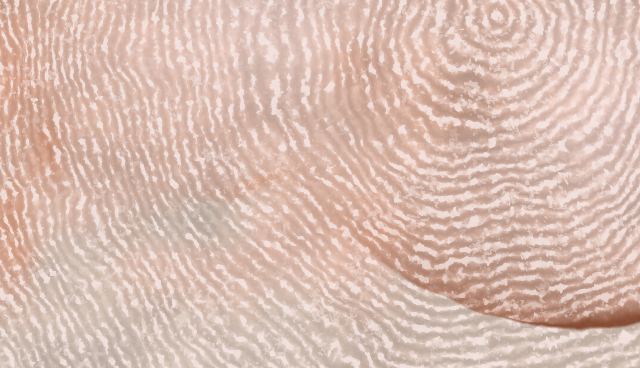
Reproduce this texture procedurally as a Shadertoy shader.

```glsl
// Macro view of dry skin: friction ridges curl around a whorl at the upper right.
// Ridges are warped rings, frayed and broken into flakes by noise along each ring;
// the skin below is a blend of soft colour patches and one dark crease.

#define WHORL vec2(1.335, 0.95)
#define RIDGES 24.0
#define TIGHTEN 3.6
#define WARP 0.11
#define FRAY 0.55
#define FLAKE_SCALE 62.0
#define SKIN vec3(0.840, 0.695, 0.632)
#define PALE vec3(0.800, 0.735, 0.690)
#define ROSE vec3(0.905, 0.790, 0.755)
#define WARM vec3(0.820, 0.580, 0.470)
#define CREASE vec3(0.500, 0.270, 0.180)
#define FLAKE vec3(0.962, 0.905, 0.895)

float hash(vec2 p) {
    return fract(sin(dot(p, vec2(127.1, 311.7))) * 43758.545);
}

float noise(vec2 p) {
    vec2 i = floor(p), f = fract(p);
    f = f * f * (3.0 - 2.0 * f);
    return mix(mix(hash(i), hash(i + vec2(1, 0)), f.x),
               mix(hash(i + vec2(0, 1)), hash(i + vec2(1, 1)), f.x), f.y);
}

float fbm(vec2 p) {
    float sum = 0.0, amp = 0.533;
    for (int i = 0; i < 4; i++) {
        sum += amp * noise(p);
        p = mat2(1.6, 1.2, -1.2, 1.6) * p + 17.3;
        amp *= 0.5;
    }
    return sum;
}

// Soft elliptical patch
float patchAt(vec2 p, vec2 centre, vec2 size) {
    vec2 d = (p - centre) / size;
    return exp(-dot(d, d));
}

// Height above the curved crease
float creaseHeight(vec2 p) {
    float x = p.x - 1.58;
    return p.y - 0.108 - 0.6 * x * x - 0.022 * (fbm(p * 14.0) - 0.5);
}

// Large-scale skin tone
vec3 skinTone(vec2 p) {
    vec2 q = p + 0.20 * (vec2(fbm(p * 5.0), fbm(p * 5.0 + 31.0)) - 0.5);
    vec3 col = SKIN;
    float rose = patchAt(q, vec2(0.70, 0.98), vec2(0.36, 0.26))
               + patchAt(q, vec2(1.66, 0.72), vec2(0.26, 0.44));
    col = mix(col, ROSE, 0.9 * min(rose, 1.0));
    float pale = patchAt(q, vec2(0.55, 0.41), vec2(0.16, 0.10))
               + patchAt(q, vec2(0.20, 0.32), vec2(0.17, 0.14))
               + smoothstep(0.32, 0.05, q.y) * smoothstep(1.5, 0.7, q.x);
    col = mix(col, PALE, 0.95 * min(pale, 1.0));
    float warm = 0.65 * patchAt(q, vec2(0.0, 0.80), vec2(0.15, 0.24))
               + 0.85 * patchAt(q, vec2(0.14, 0.60), vec2(0.07, 0.08))
               + 0.75 * patchAt(q, vec2(0.0, 0.36), vec2(0.08, 0.15))
               + 0.55 * patchAt(q, vec2(0.69, 0.49), vec2(0.13, 0.035))
               + 0.40 * patchAt(q, vec2(0.94, 0.83), vec2(0.09, 0.10))
               + 0.40 * patchAt(q, vec2(1.02, 0.40), vec2(0.12, 0.08))
               + 0.35 * patchAt(q, vec2(1.18, 0.72), vec2(0.18, 0.12));
    col = mix(col, WARM, min(warm, 0.9));
    return col * (1.0 + 0.22 * (fbm(p * 7.0 + 5.0) - 0.5));
}

void mainImage(out vec4 fragColor, in vec2 fragCoord) {
    vec2 p = fragCoord / iResolution.y;
    float pixel = RIDGES / iResolution.y;
    float right = smoothstep(0.90, 1.30, p.x);

    // Ring phase, ring number and position along the ring
    vec2 q = p + WARP * (vec2(fbm(p * 3.5), fbm(p * 3.5 + 9.0)) - 0.5);
    vec2 v = (q - WHORL) * vec2(1.06, 0.97);
    float r = length(v);
    float phase = r * (RIDGES + TIGHTEN * r) + 0.9 * noise(p * 6.0);
    phase += FRAY * (fbm(p * 48.0) - 0.5) + 0.45 * (noise(p * 21.0) - 0.5);
    float ring = floor(phase);
    float along = atan(v.x, -v.y) * (ring + 0.5);
    float offset = abs(fract(phase) - 0.5);

    // Skin, valleys and crease shadow
    float height = creaseHeight(p);
    float above = smoothstep(-0.006, 0.006, height);
    vec3 col = skinTone(p);
    float shade = above * exp(-max(height, 0.0) / 0.10) * smoothstep(0.80, 1.25, p.x);
    col = mix(col, mix(WARM, CREASE, 0.45), 0.85 * shade);
    col = mix(col, PALE * 1.04, 0.85 * (1.0 - above) * right);
    col *= 1.0 - mix(0.05, 0.09, right) * smoothstep(0.12, 0.45, offset);

    // Where the dry ridges show clearly
    float cover = 0.80 + 0.15 * right
                - 0.50 * patchAt(p, vec2(0.95, 0.70), vec2(0.13, 0.20))
                - 0.30 * patchAt(p, vec2(0.57, 0.42), vec2(0.15, 0.09))
                - 0.25 * patchAt(p, vec2(0.16, 0.34), vec2(0.14, 0.12))
                - 0.25 * patchAt(p, vec2(0.10, 0.62), vec2(0.08, 0.10))
                - 0.20 * (1.0 - above) * right;

    // Frayed white ridge lines, thin on the left and fuller on the right
    float bead = noise(vec2(ring * 7.3, along * 3.1));
    float gap = noise(vec2(ring * 5.1 + 40.0, along * 1.3));
    float flake = fbm(p * FLAKE_SCALE);
    float width = mix(0.085, 0.125, right) + 0.10 * (bead - 0.5) + 0.55 * (flake - 0.5);
    width += 0.14 * smoothstep(0.72, 0.95, bead);
    float line = 1.0 - smoothstep(width - 0.05, width + 0.06 + pixel, offset);
    line *= mix(0.25, 1.0, smoothstep(0.15, 0.50, gap + cover - 0.60));
    line *= 0.55 + 0.45 * smoothstep(0.35, 0.60, flake);

    // Loose chips between the ridges and a dusty sheen around them
    float clump = smoothstep(0.38, 0.62, fbm(p * 9.0 + 60.0));
    float chips = smoothstep(0.56, 0.70, fbm(p * FLAKE_SCALE * 1.25 + 70.0));
    chips *= 0.25 + 0.45 * clump;
    float sheen = (0.16 + 0.22 * clump) * smoothstep(0.48, 0.08, offset);
    sheen *= smoothstep(0.25, 0.65, flake) + 0.25;
    float white = max(line, cover * max(chips, sheen));
    white *= 1.0 - 0.30 * shade;

    // Dark fold, widening to the right
    float foldWidth = 0.004 + 0.042 * smoothstep(1.38, 1.74, p.x);
    float fold = above * (1.0 - smoothstep(0.3, 1.3, height / foldWidth));
    fold *= smoothstep(1.05, 1.55, p.x);
    col = mix(col, FLAKE, 0.85 * white * (1.0 - 0.9 * fold));
    col = mix(col, CREASE, 0.85 * fold);

    col += 0.03 * (fbm(p * 110.0) - 0.5);
    fragColor = vec4(clamp(col, 0.0, 1.0), 1.0);
}
```
